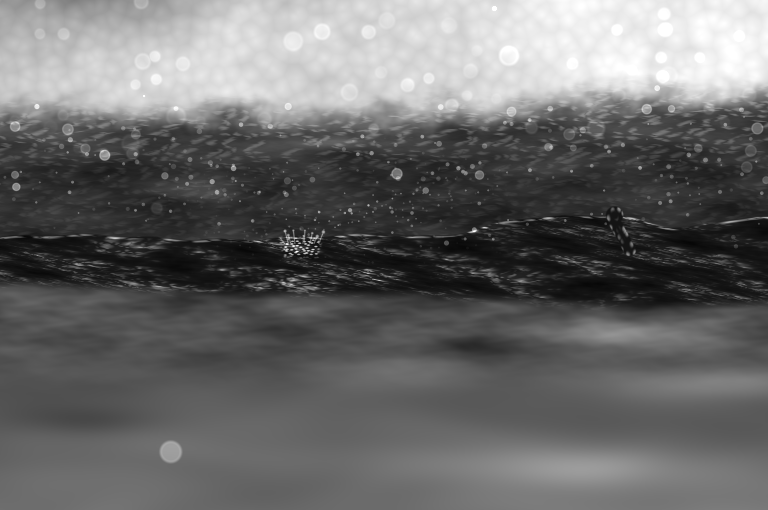
This texture is drawn by a Shadertoy shader. Its source:

```glsl
#define MIST_TONE .80
#define FAR_TONE .17
#define CREST_TONE .09
#define GLINT_GAIN .62
#define NEAR_TONE .29
#define BOKEH_GAIN .17
#define SPRAY_GAIN .65
#define CROWN vec2(.59, .515)
#define COLUMN vec2(1.205, .515)

vec3 hash3(vec2 p) {
  vec3 q = fract(p.xyx * vec3(.1031, .103, .0973));
  q += dot(q, q.yxz + 33.33);
  return fract((q.xxy + q.yzz) * q.zyx);
}

// Gently warped sines, roughly -1 to 1
float sines(vec2 p, int octaves) {
  float sum = 0., amp = .6;
  for (int i = 0; i < octaves; i++) {
    vec2 q = p + .8 * sin(p.yx * .83 + float(i));
    sum += amp * sin(q.x) * cos(q.y);
    p = mat2(.8, .6, -.6, .8) * p * 1.83 + 3.1;
    amp *= .64;
  }
  return sum;
}

// One minus the distance to the nearest scattered point
float cellular(vec2 p) {
  float nearest = 2.;
  for (int k = 0; k < 9; k++) {
    vec2 id = floor(p) + vec2(k % 3 - 1, k / 3 - 1);
    vec2 d = id + hash3(id).xy - p;
    nearest = min(nearest, dot(d, d));
  }
  return 1. - sqrt(nearest);
}

float glow(vec2 p, float x, float y, float w, float h) {
  vec2 q = (p - vec2(x, y)) / vec2(w, h);
  return exp(-dot(q, q));
}

float inside(float dist, float soft) {
  return 1. - smoothstep(-soft, soft, dist);
}

float segment(vec2 p, vec2 a, vec2 b) {
  vec2 pa = p - a, ba = b - a;
  return length(pa - ba * clamp(dot(pa, ba) / dot(ba, ba), 0., 1.));
}

// Clustered discs with bright rims; band is centre height and spread
float drops(vec2 p, float cell, float chance, vec2 radii, vec2 band, float soft) {
  float light = 0.;
  for (int k = 0; k < 9; k++) {
    vec2 id = floor(p / cell) + vec2(k % 3 - 1, k / 3 - 1);
    vec3 rnd = hash3(id + cell * 913.);
    vec2 c = (id + rnd.xy) * cell;
    float radius = mix(radii.x, radii.y, rnd.z * rnd.z);
    float dist = length(p - c) - radius;
    float reach = (c.y - band.x) / band.y;
    float cluster = .7 + .6 * sin(c.x * 13. + 4. * sin(c.y * 17.));
    float present = step(hash3(id + 47.).x, chance * cluster * exp(-reach * reach));
    float rim = smoothstep(-.35 * radius, 0., dist);
    light = max(light, present * inside(dist, soft) * (.6 + .4 * rim) * mix(.25, 1., rnd.y));
  }
  return light;
}

float mistTone(vec2 p) {
  float tone = MIST_TONE + .09 * sines(p * vec2(7, 10) + 1., 6);
  tone += .12 * smoothstep(.5, 1.1, p.x) + .08 * (cellular(p * 32.) - .5);
  return tone - .33 * glow(p, .05, 1.03, .35, .09);
}

float farTone(vec2 p) {
  float rise = smoothstep(.64, .77, p.y);
  float chop = sines(p * vec2(11, 42), 6);
  float sparkle = smoothstep(.55, .95, cellular(p * vec2(30, 75) + chop));
  float tone = FAR_TONE + .07 * chop + .08 * rise + .15 * sparkle * (.35 + rise);
  return tone + .16 * glow(p, .4, .625, .08, .02) + .15 * glow(p, .63, .72, .09, .012);
}

float crestHeight(float x) {
  float hump = .043 * smoothstep(.83, 1.05, x) - .028 * glow(vec2(x, 0), 1.33, 0., .09, 1.);
  return .535 + hump + .005 * sin(x * 11.) + .002 * sin(x * 47.);
}

// Sheared cells stretched into short glints over dark facets
float crestTone(vec2 p, float depth) {
  vec2 q = vec2(p.x, p.y + .13 * p.x + .012 * sin(p.x * 10. + p.y * 25.));
  float facet = sines(q * vec2(15, 85), 5);
  float dash = cellular(q * vec2(24, 120) + .5 * facet);
  float fine = cellular(q * vec2(55, 210) + facet);
  float glint = .7 * smoothstep(.5, .95, dash) + .5 * smoothstep(.55, .95, fine);
  float lit = smoothstep(-.25, .7, facet) * (.5 + .45 * glow(p, .55, .45, .5, .06));
  float lip = inside(abs(depth + .003) - .002, .002) * smoothstep(.35, .8, dash);
  return CREST_TONE + .05 * facet + GLINT_GAIN * glint * lit + .4 * lip;
}

float nearTone(vec2 p) {
  float tone = NEAR_TONE + .15 * (1. - smoothstep(0., .36, p.y));
  tone += .06 * sines(p * vec2(4, 13) + vec2(2, .5), 3);
  tone += .1 * sines(p * vec2(13, 46), 4) * smoothstep(.2, .4, p.y);
  tone += .2 * (glow(p, 1.17, .345, .24, .03) + glow(p, 1.38, .25, .24, .035));
  tone += .18 * glow(p, 1.13, .085, .24, .04) + .1 * glow(p, .82, .27, .15, .035);
  return tone - .17 * glow(p, .94, .325, .13, .028) - .12 * glow(p, .17, .175, .13, .03);
}

// Ragged glassy wall with short uneven jets
float crownSplash(vec2 q, float soft) {
  float wall = inside(max(abs(q.x) - .036 - .2 * q.y, abs(q.y) - .018), .007);
  float light = .65 * wall * smoothstep(.5, .9, cellular(q * vec2(100, 190)));
  for (int k = 0; k < 9; k++) {
    vec3 rnd = hash3(vec2(k, 5));
    float side = float(k) / 4. - 1. + .25 * (rnd.y - .5);
    vec2 tip = vec2(side * .045, .014 + .026 * rnd.x);
    float jet = segment(q, vec2(side * .036, .008), tip) - .0008;
    light = max(light, .5 * inside(min(jet, length(q - tip) - .001 - .002 * rnd.z), soft));
  }
  return light;
}

void mainImage(out vec4 fragColor, in vec2 fragCoord) {
  vec2 p = fragCoord / iResolution.y;
  float soft = 1. / iResolution.y;
  // Mist, distant water, sharp wave
  float edge = .765 + .04 * smoothstep(.7, 1.4, p.x) + .02 * sines(p * vec2(17, 23), 5);
  float mist = smoothstep(edge - .035, edge + .05, p.y);
  float depth = p.y - crestHeight(p.x);
  float tone = mix(farTone(p), mistTone(p), mist);
  tone = mix(tone, crestTone(p, depth), inside(depth, .002));
  // Soft discs, then finer spray
  tone += BOKEH_GAIN * drops(p, .05, .75, vec2(.009, .019), vec2(.85, .12), 2. * soft);
  tone += SPRAY_GAIN * (1. - .6 * mist) * drops(p, .032, .55, vec2(.003, .012), vec2(.72, .08), soft);
  tone += SPRAY_GAIN * drops(p, .019, .35, vec2(.001, .0045), vec2(.64, .09), soft);
  tone += glow(p, .68, .6, .2, .1) * drops(p, .013, .5, vec2(.0007, .002), vec2(.58, .09), soft);
  // Splashes
  tone += crownSplash(p - CROWN, soft);
  vec2 q = p - COLUMN;
  float body = min(length(q - vec2(0, .063)) - .017, segment(q, vec2(.03, -.005), vec2(0, .05)) - .012);
  float gleam = smoothstep(.45, .9, cellular(q * vec2(90, 60))) * smoothstep(-.012, 0., body);
  tone = mix(tone, .08 + .5 * gleam, inside(body, .002));
  // Blurred foreground swell
  float swell = .438 - .035 * smoothstep(0., 1.4, p.x) + .006 * sin(p.x * 8. + 1.);
  tone = mix(tone, nearTone(p), inside(p.y - swell, .014));
  float disc = length(p - vec2(.335, .114)) - .021;
  tone += inside(disc, 2. * soft) * (.19 + .08 * smoothstep(-.006, 0., disc));
  fragColor = vec4(vec3(clamp(tone, 0., 1.)), 1);
}
```
